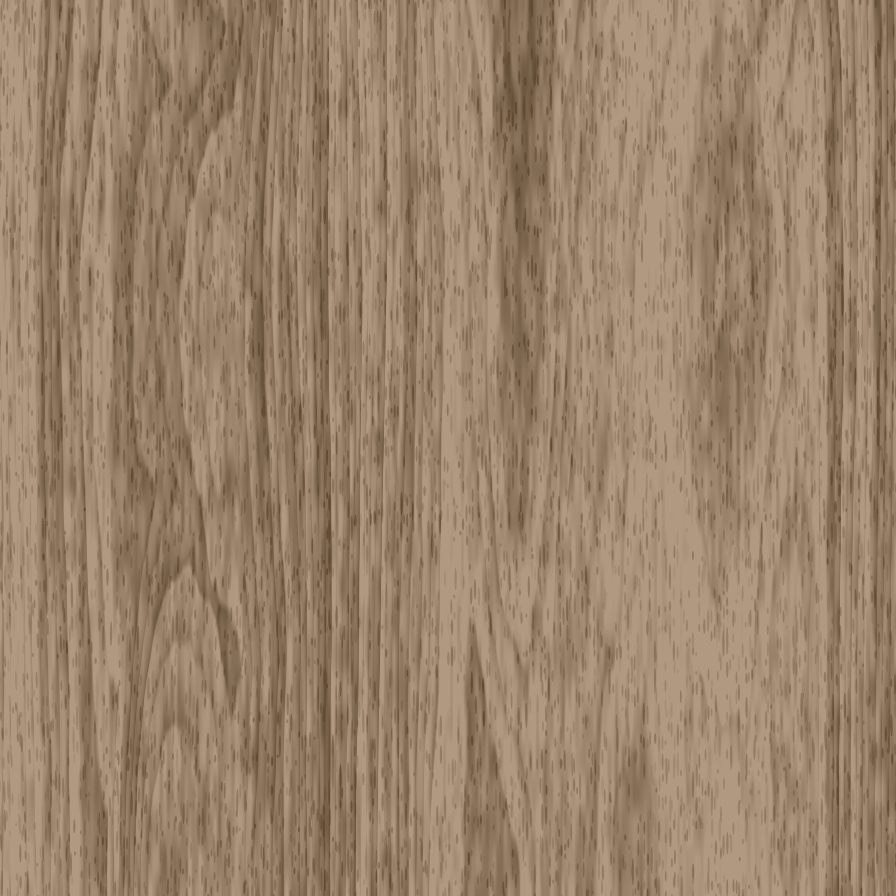
Give the GLSL for this texture, as a WebGL 1 fragment shader.

```glsl
precision highp float;
uniform vec2 u_resolution;

#define DARK_WOOD vec3(0.41, 0.316, 0.225)
#define LIGHT_WOOD vec3(0.70, 0.604, 0.512)
#define OLIVE_TINT vec3(-0.008, 0.002, 0.0)
#define BASE_TONE 0.79
#define RING_CONTRAST 0.50
#define LATEWOOD_DEPTH 0.48
#define STREAK_CONTRAST 0.34
#define FIBRE_CONTRAST 0.50
#define PORE_DEPTH 0.38
#define FLAME_RINGS 4.6

float hash(vec2 p) {
    vec3 q = fract(vec3(p.xyx) * 0.1031);
    q += dot(q, q.yzx + 33.33);
    return fract((q.x + q.y) * q.z);
}

float noise(vec2 p) {
    vec2 cell = floor(p);
    vec2 f = fract(p);
    f = f * f * (3.0 - 2.0 * f);
    float low = mix(hash(cell), hash(cell + vec2(1.0, 0.0)), f.x);
    float high = mix(hash(cell + vec2(0.0, 1.0)), hash(cell + 1.0), f.x);
    return mix(low, high, f.y);
}

// Rings crossed from the left edge: steep zones give fine straight grain
float ringCount(float x) {
    return 22.0 * smoothstep(-0.14, 0.17, x)
         + 27.0 * smoothstep(0.23, 0.50, x)
         + 20.0 * smoothstep(0.87, 1.10, x)
         + 6.0 * x;
}

// Creased noise makes the contours meet in pointed flames
float flames(vec2 p) {
    p.x += 0.035 * noise(p * vec2(3.0, 2.3) + 31.0);
    float crease = abs(2.0 * noise(p * vec2(10.0, 1.5) + 11.0) - 1.0);
    return 0.9 * crease
         + 0.7 * noise(p * vec2(13.0, 1.2) + 23.0)
         + 0.22 * noise(p * vec2(34.0, 3.0) + 47.0);
}

// Short tapered dashes, one at most per cell, in shifted columns
float pores(vec2 p, vec2 cells, float share, float seed) {
    vec2 q = p * cells + seed;
    q.y += 37.0 * hash(vec2(floor(q.x), seed));
    vec2 id = floor(q) + seed;
    vec2 f = fract(q) - 0.5;
    float halfLength = mix(0.10, 0.46, hash(id + 17.0));
    float along = f.y / halfLength;
    float halfWidth = 0.31 * (1.0 - 0.6 * min(along * along, 1.0));
    vec2 gap = abs(f) - vec2(halfWidth, halfLength);
    vec2 cover = clamp(0.5 - gap * u_resolution.y / cells, 0.0, 1.0);
    float strength = mix(0.35, 1.2, hash(id + 71.0));
    return cover.x * cover.y * strength * step(hash(id), share);
}

void main() {
    vec2 p = gl_FragCoord.xy / u_resolution.y;
    float slope = (ringCount(p.x + 0.01) - ringCount(p.x - 0.01)) / 0.02;
    float straight = smoothstep(12.0, 90.0, slope);

    // Rings: a random tone each, darkening toward a sharp late edge
    float feather = noise(p * vec2(170.0, 14.0) + 5.0) - 0.5;
    float g = ringCount(p.x) + 0.22 * feather
            + FLAME_RINGS * mix(1.0, 0.5, straight) * flames(p);
    float ring = floor(g);
    float f = fract(g);
    float ringTone = mix(hash(vec2(ring, 3.0)), hash(vec2(ring + 1.0, 3.0)),
                         smoothstep(0.80, 1.0, f));
    float late = pow(f, 2.5) * (1.0 - smoothstep(0.84, 1.0, f));

    // Streaks and fibres along the trunk
    float broad = noise(p * vec2(17.0, 0.8) + 83.0) - 0.5;
    float lines = noise(p * vec2(150.0, 1.6) + 29.0) - 0.5;
    float fibre = noise(p * vec2(250.0, 26.0) + 61.0) - 0.5;

    // Pores lean slightly with the grain
    vec2 leaning = p + vec2(0.012 * noise(p * vec2(5.0, 2.0)), 0.0);
    float pore = max(pores(leaning, vec2(235.0, 31.0), 0.30, 2.0),
                     pores(leaning, vec2(290.0, 47.0), 0.28, 9.0));

    float tone = BASE_TONE
               + RING_CONTRAST * (ringTone - 0.5)
               - LATEWOOD_DEPTH * late
               + STREAK_CONTRAST * (broad + 1.3 * lines * straight)
               + FIBRE_CONTRAST * fibre;
    tone = min(tone, 0.98);
    float olive = 1.0 - smoothstep(0.2, 0.65, tone);
    tone = clamp(tone - PORE_DEPTH * pore, -0.08, 1.0);

    vec3 wood = mix(DARK_WOOD, LIGHT_WOOD, tone);
    wood += OLIVE_TINT * olive * (1.0 - pore);
    gl_FragColor = vec4(wood, 1.0);
}
```
